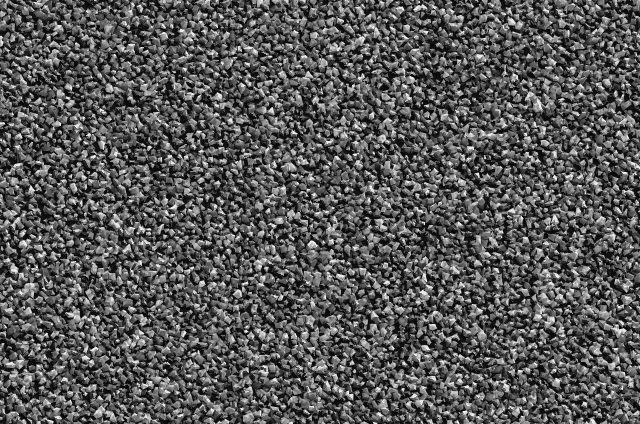
Write a WebGL 2 fragment shader that draws this texture.

```glsl
#version 300 es
precision highp float;
// Draws a dense bed of small angular grey gravel, lit from the upper right.

uniform vec2 u_resolution;
out vec4 fragColor;

const float ROWS = 61.0;                        // grain cells per canvas height
const float TAU = 6.2831853;
const int SIDES = 5;
const mat2 TURN = mat2(0.8, 0.6, -0.6, 0.8);    // turns the cell grid off the axes
const vec2 LIGHT = TURN * vec2(0.5, 0.866);
const float GAP_TONE = 0.07;

// Integer hash: three random values in 0..1
vec3 hash3(vec2 cell, int seed) {
    uvec3 v = uvec3(ivec3(ivec2(cell), seed));
    v = v * 1664525u + 1013904223u;
    v.x += v.y * v.z; v.y += v.z * v.x; v.z += v.x * v.y;
    v ^= v >> 16u;
    v.x += v.y * v.z; v.y += v.z * v.x; v.z += v.x * v.y;
    return vec3(v >> 8u) / 16777216.0;
}

float valueNoise(vec2 p, int seed) {
    vec2 cell = floor(p);
    vec2 f = fract(p);
    f = f * f * (3.0 - 2.0 * f);
    float low = mix(hash3(cell, seed).x, hash3(cell + vec2(1, 0), seed).x, f.x);
    float high = mix(hash3(cell + vec2(0, 1), seed).x, hash3(cell + vec2(1, 1), seed).x, f.x);
    return mix(low, high, f.y);
}

// Irregular convex stone: x = distance, y = shadow distance, z = facet light
vec3 stone(vec2 p, vec2 cell, float radius, int seed) {
    float dist = length(p) - 0.80;
    float shadow = dist;
    float facet = 0.0;
    vec3 form = hash3(cell, seed + 7);
    for (int i = 0; i < SIDES; i++) {
        vec3 rnd = hash3(cell, seed + 11 + i);
        float angle = TAU * (form.x + (float(i) + 0.65 * rnd.x) / float(SIDES));
        vec2 normal = vec2(cos(angle), sin(angle));
        float stretch = 1.0 + 0.35 * form.z * cos(2.0 * (angle - TAU * form.y));
        float plane = dot(normal, p) - radius * stretch * mix(0.65, 1.30, rnd.y);
        float lit = dot(normal, LIGHT);
        if (plane > dist) {
            dist = plane;
            facet = 0.15 * lit + 0.36 * (rnd.z - 0.5);
        }
        shadow = max(shadow, plane + 0.17 * lit);
    }
    return vec3(dist, shadow, facet);
}

// Paints one layer of stones over the tone below, in a fixed cell order
float paintLayer(float below, vec2 p, float pixel, vec2 toneRange, int seed) {
    float tone = below;
    vec2 home = floor(p);
    for (int y = 1; y >= -1; y--) {
        for (int x = -1; x <= 1; x++) {
            vec2 cell = home + vec2(x, y);
            vec3 place = hash3(cell, seed);
            vec3 look = hash3(cell, seed + 1);
            vec2 centre = cell + mix(vec2(0.15), vec2(0.85), place.xy);
            float radius = mix(0.27, 0.57, place.z);
            vec3 s = stone(p - centre, cell, radius, seed);

            // Cast shadow
            float shade = 1.0 - smoothstep(-0.08, 0.12, s.y);
            tone *= 1.0 - 0.68 * shade;

            // Small top plane with tilted facets around it
            float bevel = mix(0.14, 0.50, look.y);
            float rim = smoothstep(-0.05, 0.05, s.x + bevel);
            float body = mix(toneRange.x, toneRange.y, pow(look.x, 1.4));
            body += s.z * rim + 0.16 * dot(p - centre, LIGHT);

            float cover = clamp(0.5 - s.x / pixel, 0.0, 1.0);
            tone = mix(tone, body, cover);
        }
    }
    return tone;
}

void main() {
    vec2 p = TURN * (gl_FragCoord.xy / u_resolution.y * ROWS) + 200.0;
    float pixel = ROWS / u_resolution.y;

    // Half-buried stones, then the upper layer
    float tone = paintLayer(GAP_TONE, p + 40.5, pixel, vec2(0.18, 0.44), 100);
    tone = paintLayer(tone, p, pixel, vec2(0.33, 0.68), 200);

    // Rough stone surface
    float rough = valueNoise(p * 3.2, 301) - 0.5;
    tone *= 1.0 + 0.50 * rough;

    fragColor = vec4(vec3(clamp(tone, 0.04, 0.92)), 1.0);
}
```
